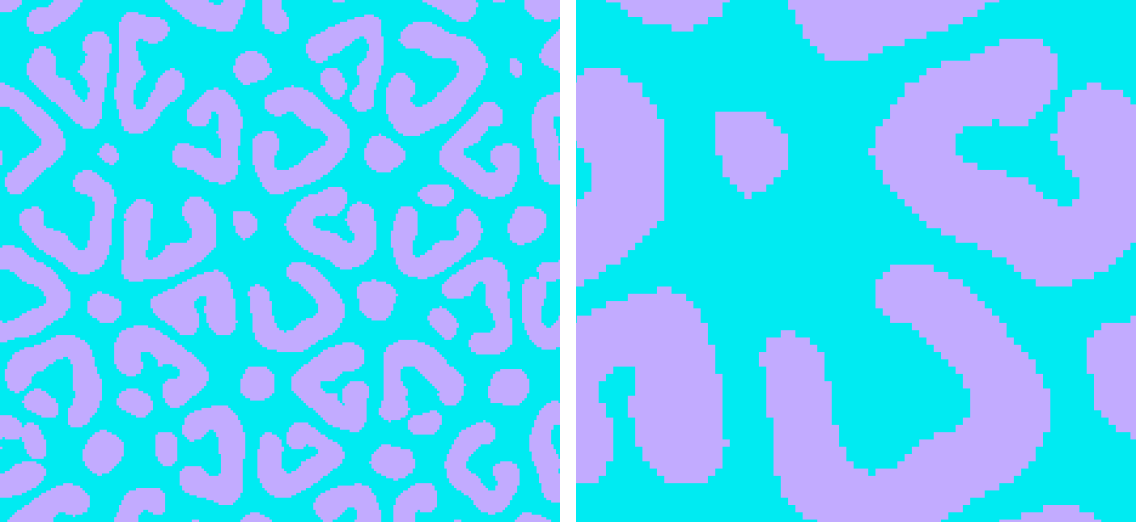
Left: the whole. Right: its middle third, enlarged.
Give the GLSL for this pattern, as a Shadertoy shader.

```glsl
const vec3 AQUA = vec3(0.0, 0.92, 0.95);
const vec3 LILAC = vec3(0.76, 0.67, 1.0);
const float BLOCK = 1.0 / 215.0;  // side of a square step, in canvas heights
const float SPACING = 0.175;      // distance between sites, in canvas heights
// The values below are in units of SPACING.
const float ROW_HEIGHT = 0.866;
const float JITTER = 0.30;
const float GAP = 0.11;
const float STROKE = 0.143;       // half width of a ring
const float WOBBLE = 0.018;
const float BROKEN_SHARE = 0.22;  // rings with a loose piece in the opening

vec2 hash2(vec2 p) {
    return fract(sin(vec2(dot(p, vec2(127.1, 311.7)),
                          dot(p, vec2(269.5, 183.3)))) * 43758.5453);
}

// Every third site of the triangular lattice holds a dot.
bool isDot(vec2 id) {
    float q = id.x - floor(id.y * 0.5);
    return mod(q - id.y + 0.5, 3.0) < 1.0;
}

vec2 siteCentre(vec2 id) {
    vec2 lattice = vec2(id.x + 0.5 * mod(id.y, 2.0), id.y * ROW_HEIGHT);
    return lattice + JITTER * (hash2(id) - 0.5);
}

float siteWeight(vec2 id) {
    float h = hash2(id + 37.0).x;
    return isDot(id) ? mix(0.13, 0.42, h) : mix(0.85, 1.15, h);
}

// Rounded distance from a site to its cell border along four directions
vec4 reach(vec2 id, vec2 centre, mat4x2 dirs) {
    vec4 sum = vec4(0.0);
    float own = siteWeight(id);
    for (int j = -1; j <= 1; j++)
    for (int i = -1; i <= 1; i++) {
        if (i == 0 && j == 0) continue;
        vec2 other = id + vec2(i, j);
        vec2 n = siteCentre(other) - centre;
        float share = own / (own + siteWeight(other));
        vec4 inv = max(n * dirs, 0.0) / (dot(n, n) * share);
        inv *= inv;
        sum += inv * inv;
    }
    return inversesqrt(sqrt(sum)) - 0.5 * GAP;
}

vec2 polar(float a) { return vec2(cos(a), sin(a)); }

float segment(vec2 p, vec2 a, vec2 b) {
    vec2 ab = b - a;
    return length(p - a - ab * clamp(dot(p - a, ab) / dot(ab, ab), 0.0, 1.0));
}

// Signed distance to the dot or open ring of one site
float spot(vec2 p, vec2 id) {
    vec2 centre = siteCentre(id);
    vec2 v = p - centre;
    float len = length(v);
    if (len > 1.0) return 1.0;
    vec2 dir = v / max(len, 1e-4);

    vec2 r = hash2(id + 11.0), s = hash2(id + 71.0);
    bool broken = s.x < BROKEN_SHARE;
    float facing = 6.2832 * r.x;
    float span = broken ? 1.9 : mix(2.1, 2.55, r.y);
    vec2 axis = polar(facing);
    vec2 endA = polar(facing + span), endB = polar(facing - span);
    vec4 border = reach(id, centre, mat4x2(dir, endA, endB, -axis));
    if (isDot(id)) return len - min(border.x, 0.24);

    // Ring with round ends, one of them curling inwards
    float halfWidth = STROKE * mix(0.88, 1.12, s.y);
    vec4 radius = max(border - halfWidth, halfWidth * 1.1);
    float curl = broken ? 0.0 : 0.3 * fract(s.x * 7.0);
    float angle = atan(axis.x * v.y - axis.y * v.x, dot(axis, v));
    float along = max(angle / span, 0.0);
    float d = min(length(v - endA * radius.y * (1.0 - curl)),
                  length(v - endB * radius.z));
    if (abs(angle) < span)
        d = min(d, abs(len - radius.x * (1.0 - curl * along * along)));
    d -= halfWidth;

    // Loose piece
    if (broken) {
        vec2 mid = -axis * radius.w;
        vec2 side = 0.07 * vec2(-axis.y, axis.x);
        d = min(d, segment(v, mid - side, mid + side) - 0.85 * halfWidth);
    }
    return d;
}

float coat(vec2 uv) {
    vec2 p = uv / SPACING + vec2(3.3, 5.4);
    p += WOBBLE * sin(p.yx * vec2(9.0, 11.0) + 2.0 * sin(p * 5.0));
    float row = floor(p.y / ROW_HEIGHT + 0.5);
    float d = 1.0;
    for (int j = -1; j <= 1; j++)
    for (int i = -1; i <= 1; i++) {
        float y = row + float(j);
        float x = floor(p.x - 0.5 * mod(y, 2.0) + 0.5) + float(i);
        d = min(d, spot(p, vec2(x, y)));
    }
    return step(d, 0.0);
}

void mainImage(out vec4 fragColor, in vec2 fragCoord) {
    // Square steps, blended over one output pixel at their borders
    vec2 grid = fragCoord / (iResolution.y * BLOCK) - 0.5;
    vec2 f = clamp((fract(grid) - 0.5) * iResolution.y * BLOCK + 0.5, 0.0, 1.0);
    float cover = 0.0;
    for (int k = 0; k < 4; k++) {
        vec2 corner = vec2(k & 1, k >> 1);
        vec2 w = mix(1.0 - f, f, corner);
        if (w.x * w.y > 0.0)
            cover += w.x * w.y * coat((floor(grid) + corner + 0.5) * BLOCK);
    }
    fragColor = vec4(mix(AQUA, LILAC, cover), 1.0);
}
```
